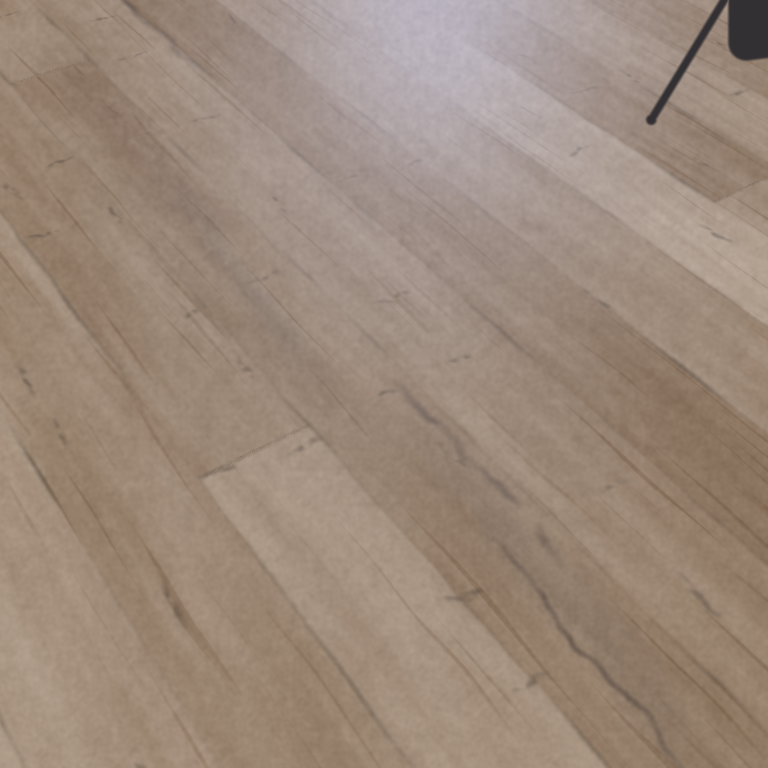
Give the GLSL for this texture, as a WebGL 2 fragment shader.

```glsl
#version 300 es
precision highp float;
// Oak floor boards in perspective, with a window sheen and a dark chair leg.
// Canvas points are projected to floor coordinates (board number, distance along),
// then each board gets its tone, grain, faint seams, checks and long cracks.
uniform vec2 u_resolution;
out vec4 outColor;

// Per board: tone before the end joint, tone beyond it, joint position.
const vec3 BOARDS[12] = vec3[12](
    vec3(.80, .78, 9.), vec3(.52, .56, 9.), vec3(.80, .42, 2.10), vec3(.36, .58, 3.385),
    vec3(.48, .64, 9.), vec3(.08, .08, 9.), vec3(.52, .52, 9.), vec3(1., .55, 3.06),
    vec3(.66, .16, 2.17), vec3(.58, .58, 9.), vec3(.32, .32, 9.), vec3(.45, .45, 9.));

vec2 hash2(vec2 p) {
    vec3 q = fract(p.xyx * vec3(.1031, .1030, .0973));
    q += dot(q, q.yzx + 33.33);
    return fract((q.xx + q.yz) * q.zy);
}

float gradientAt(vec2 cell, vec2 offset) {
    return dot(hash2(cell) * 2. - 1., offset);
}

float gnoise(vec2 p) {
    vec2 i = floor(p), f = fract(p);
    vec2 s = f * f * f * (f * (f * 6. - 15.) + 10.);
    vec2 e = vec2(1, 0);
    return mix(mix(gradientAt(i, f), gradientAt(i + e, f - e), s.x),
               mix(gradientAt(i + e.yx, f - e.yx), gradientAt(i + 1., f - 1.), s.x), s.y);
}

float fbm(vec2 p) {
    float sum = 0., gain = .6;
    for (int i = 0; i < 3; i++) {
        sum += gain * gnoise(p);
        p = p * 2.03 + 17.;
        gain *= .5;
    }
    return sum;
}

// Wood colour of one board; floorPos = (board number, distance along).
vec3 boardColor(float id, vec2 floorPos, float soft) {
    vec3 b = BOARDS[clamp(int(id) + 1, 0, 11)];
    float beyond = smoothstep(-soft, soft, floorPos.y - b.z);
    vec2 shift = vec2(id * 17.3, id * 5.7 + beyond * 31.);
    float tone = mix(b.x, b.y, beyond);
    float cloud = fbm(floorPos * vec2(1.5, 2.2) + shift);
    tone += .6 * cloud;
    // Straight fibres, slightly bent by the clouds, and thin streaks.
    float fibre = fbm(vec2(floorPos.x * 5. + cloud * 1.2, floorPos.y * 1.7) + shift);
    tone += .5 * fibre;
    float streak = gnoise(vec2(floorPos.x * 15. + cloud * 2., floorPos.y * 2.4) + shift);
    tone -= .4 * smoothstep(.22, .5, streak);
    vec3 wood = mix(vec3(.52, .425, .335), vec3(.675, .60, .525), clamp(tone, -.25, 1.15));
    float joint = 1. - smoothstep(0., soft * 1.6, abs(floorPos.y - b.z));
    return wood * (1. - .07 * joint);
}

// Wandering dark line between two floor points, fading at both ends.
float crack(vec2 p, vec2 a, vec2 b, float width, float soft) {
    float t = (p.y - a.y) / (b.y - a.y);
    float path = mix(a.x, b.x, t) + .12 * gnoise(vec2(p.y * 8., a.x * 7.))
               + .06 * gnoise(vec2(p.y * 29., a.y));
    float ends = smoothstep(0., .3, t) * (1. - smoothstep(.8, 1.05, t));
    return ends * (1. - smoothstep(0., width + soft, abs(p.x - path)));
}

// Short straight checks, mostly across the board, at most one in each cell.
float checks(vec2 p) {
    vec2 q = p * vec2(1.3, 5.5);
    vec2 cell = floor(q), h = hash2(cell + 41.), kind = hash2(cell + 87.);
    vec2 d = fract(q) - mix(vec2(.35), vec2(.65), h);
    if (kind.y > .6) d = d.yx;
    d.y += .06 * gnoise(q * 5.) + (h.x - .5) * .4 * d.x;
    float mark = 1. - smoothstep(0., .06, abs(d.y));
    mark *= 1. - smoothstep(.05, .32, abs(d.x));
    return mark * step(.6, kind.x) * smoothstep(-.3, .3, gnoise(q * 9.));
}

float segment(vec2 p, vec2 a, vec2 b) {
    vec2 ab = b - a;
    return length(p - a - ab * clamp(dot(p - a, ab) / dot(ab, ab), 0., 1.));
}

void main() {
    vec2 uv = gl_FragCoord.xy / u_resolution;
    float px = 1. / min(u_resolution.x, u_resolution.y);

    // Project to the floor; both vanishing points lie on the horizon at 1.922.
    float depth = 1.922 - uv.y;
    vec2 p = vec2(((uv.x + .891) / depth - .612) / .132, (3.503 - uv.x) / depth);
    vec2 soft = fwidth(p) + vec2(.008, .002);

    // Boards, blended across the nearest seam; seams darken only in places.
    float seamId = floor(p.x + .5), seamDist = p.x - seamId;
    seamDist += .025 * gnoise(vec2(seamId * 3.7, p.y * 14.));
    vec3 color = mix(boardColor(seamId - 1., p, soft.y), boardColor(seamId, p, soft.y),
                     smoothstep(-soft.x, soft.x, seamDist));
    float seam = 1. - smoothstep(0., soft.x * 2., abs(seamDist));
    float broken = smoothstep(-.15, .45, gnoise(vec2(seamId * 9.7, p.y * 6.)));
    color *= 1. - seam * (.02 + .17 * broken);

    // Checks, cracks and broad stains.
    color *= 1. - .24 * checks(p);
    float stain = crack(p, vec2(2.75, 3.0), vec2(2.25, 2.1), .02, .24);
    stain += .8 * crack(p, vec2(2.8, 2.1), vec2(2.5, 1.3), .02, .34);
    stain *= .9 + 1.2 * fbm(p * vec2(5., 9.));
    color = mix(color, vec3(.45, .385, .335), .42 * clamp(stain, 0., 1.));
    float brown = crack(p, vec2(2.75, 3.6), vec2(2.6, 2.6), .05, .45);
    brown *= .9 + 1.4 * fbm(p * vec2(6., 8.) + 9.);
    color = mix(color, vec3(.46, .36, .29), .5 * clamp(brown, 0., 1.));
    float line = crack(p, vec2(2.88, 2.15), vec2(2.82, 1.66), .05, soft.x);
    line *= smoothstep(-.3, .25, gnoise(p * vec2(3., 19.)));
    float longLine = crack(p, vec2(2.56, 1.85), vec2(2.33, 1.22), .025, soft.x);
    line = max(line, longLine * (.75 + gnoise(p * vec2(4., 23.))));
    line = max(line, .6 * crack(p, vec2(4.05, 3.75), vec2(3.95, 3.2), .06, soft.x));
    color = mix(color, vec3(.33, .28, .25), .6 * line);

    // Cool window sheen, strongest at the top edge, with a wide weak skirt.
    vec2 g = (uv - vec2(.57, 1.03)) * vec2(3., 2.1);
    float sheen = .5 * exp(-dot(g, g)) + .36 * exp(-5. * dot(g, g));
    sheen += .1 * exp(-.35 * dot(g, g));
    color = mix(color, vec3(.74, .72, .775), sheen);
    // Fine uneven mottling.
    color += .03 * gnoise(uv * 150.) + .03 * gnoise(uv * 83.) + .025 * gnoise(uv * 39.);

    // Chair leg and the corner of its seat.
    vec2 foot = vec2(.848, .844);
    float leg = segment(uv, vec2(.943, 1.), foot) - .0045;
    leg = min(leg, length(uv - foot) - .006);
    vec2 box = abs(uv - vec2(1.03, 1.02)) - vec2(.055, .075);
    box.y += .12 * (uv.x - .95);
    float seat = length(max(box, 0.)) + min(max(box.x, box.y), 0.) - .026;
    float chair = 1. - smoothstep(-.002, .002 + px, min(leg, seat));
    color = mix(color, vec3(.2, .19, .2), chair);
    outColor = vec4(color, 1);
}
```
